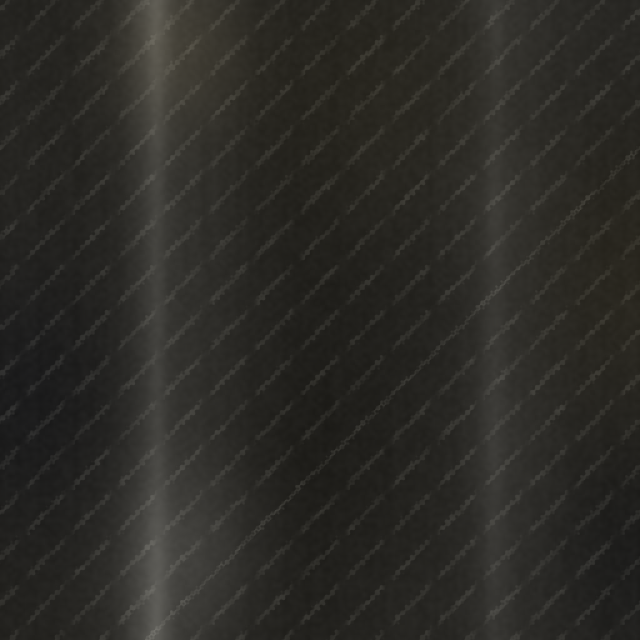
This texture is drawn by a three.js fragment shader. Its source:

```glsl
// Dark brushed metal with 14 by 14 diagonal dashes, two vertical sheens and faint stains.
varying vec2 vUv;

float hash(vec2 p) {
  return fract(sin(dot(p, vec2(127.1, 311.7))) * 43758.5453);
}

float noise(vec2 p) {
  vec2 i = floor(p), f = fract(p);
  f = f * f * (3.0 - 2.0 * f);
  return mix(mix(hash(i), hash(i + vec2(1.0, 0.0)), f.x),
             mix(hash(i + vec2(0.0, 1.0)), hash(i + vec2(1.0, 1.0)), f.x), f.y);
}

// Soft elliptical spot
float blob(vec2 p, vec2 center, vec2 radius) {
  vec2 d = (p - center) / radius;
  return exp(-dot(d, d));
}

// Soft vertical band
float band(float x, float center, float width) {
  float d = (x - center) / width;
  return exp(-d * d);
}

// Grid of 128 cells with softened borders, for stepped edges
vec2 softCells(vec2 p) {
  vec2 g = p * 128.0 - 0.5;
  return (floor(g) + smoothstep(0.25, 0.75, fract(g)) + 0.5) / 128.0;
}

void main() {
  vec2 p = vUv;

  // Base metal, darker at the centre and the left edge
  vec3 color = vec3(0.149, 0.145, 0.131);
  color += 0.022 * (noise(p * vec2(5.0, 4.0) + 3.0) - 0.5);
  color -= 0.026 * blob(p, vec2(0.49, 0.42), vec2(0.12, 0.60));
  color -= vec3(0.040, 0.036, 0.020) * blob(p, vec2(0.03, 0.38), vec2(0.16, 0.22));
  color -= vec3(0.036, 0.033, 0.024) * blob(p, vec2(1.0, 0.12), vec2(0.14, 0.18));

  // Warm stains and a pale haze
  color += vec3(0.007, 0.001, -0.015) * blob(p, vec2(1.0, 0.57), vec2(0.16, 0.22));
  color += vec3(0.012, 0.008, -0.005) * blob(p, vec2(0.58, 0.86), vec2(0.22, 0.22));
  color += vec3(0.060, 0.052, 0.034) * blob(p, vec2(0.28, 0.93), vec2(0.11, 0.13));
  color += 0.070 * blob(p, vec2(0.29, 0.14), vec2(0.12, 0.14));

  // Left sheen: wide halo, narrow core, strongest at both ends
  float ends = pow(abs(2.0 * p.y - 1.0), 3.0);
  float left = 0.050 * band(p.x, 0.27, 0.09)
             + (0.042 + 0.055 * ends) * band(p.x, 0.235, 0.035)
             + (0.038 + 0.020 * ends) * band(p.x, 0.246, 0.014);
  color += left * vec3(1.0, 1.0, 0.97);

  // Right sheen: softer and broken along its height
  float right = 0.037 * band(p.x, 0.795, 0.080) + 0.038 * band(p.x, 0.773, 0.022);
  color += right * (0.75 + 0.5 * noise(vec2(2.0, p.y * 6.0)));

  // Diagonal lines, stepped and slightly ragged
  vec2 q = softCells(p);
  float wobble = (noise(p * 128.0) - 0.5) * 0.09;
  float across = 14.0 * (q.x - q.y) - 0.22 + wobble;
  float id = floor(across + 0.5);
  float dist = abs(across - id) / (14.0 * sqrt(2.0));
  float line = 1.0 - smoothstep(0.0010, 0.0058, dist);

  // Faded gaps between dashes; one line stays thin and continuous
  float gap = abs(fract(p.x * 14.0) - 0.5);
  float dash = mix(0.12, 1.0, smoothstep(0.03, 0.18, gap));
  float wear = 0.55 + 0.65 * noise(p * 64.0 + id);
  if (abs(id - 3.0) < 0.5) {
    line = 1.0 - smoothstep(0.0006, 0.0044, dist);
    dash = 1.2;
  }
  color += vec3(0.070, 0.070, 0.066) * line * dash * wear;

  // Fine grain and vertical brushing
  color += 0.018 * (noise(p * 128.0 + 7.0) - 0.5);
  color += 0.008 * (hash(floor(p * 128.0)) - 0.5);
  color += 0.010 * (noise(vec2(p.x * 110.0, p.y * 3.0)) - 0.5);

  gl_FragColor = vec4(color, 1.0);
}
```
